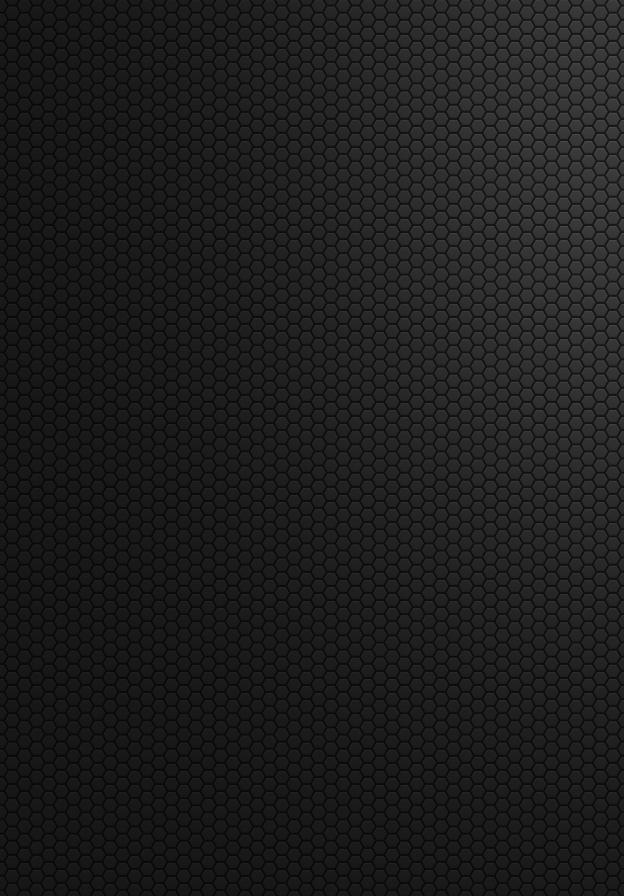
Reproduce this pattern procedurally as a Shadertoy shader.

```glsl
const float ROWS = 63.3;                      // cells down the canvas height
const vec2 LATTICE = vec2(1.7320508, 1.0);    // flat-topped hexagon lattice
const vec2 PHASE = vec2(0.0, 0.1);            // lattice shift, in cells
const float GROOVE = 0.065;                   // half width of the dark gap
const float BEVEL = 0.10;                     // width of the lit rim
const float GROOVE_SHADE = 0.42;
const float RIM_LIGHT = 0.30;
const float RIM_SHADOW = 0.14;
const float FACE_SLOPE = 0.10;
const float CELL_VARIATION = 0.03;
const vec3 DARK = vec3(0.089);
const vec3 GLOW = vec3(0.138);
const vec2 GLOW_CENTRE = vec2(1.05, 0.85);
const float GLOW_FALLOFF = 3.0;

float hash(vec2 p) {
    return fract(sin(dot(p, vec2(12.9898, 78.233))) * 43758.5453);
}

// Offset from the nearest cell centre (xy) and that centre (zw)
vec4 hexCell(vec2 p) {
    vec2 centreA = floor(p / LATTICE + 0.5) * LATTICE;
    vec2 centreB = (floor(p / LATTICE) + 0.5) * LATTICE;
    vec2 a = p - centreA;
    vec2 b = p - centreB;
    return dot(a, a) < dot(b, b) ? vec4(a, centreA) : vec4(b, centreB);
}

// Distance to the nearest edge (x) and the upward tilt of that edge (y)
vec2 hexEdge(vec2 q) {
    float flatSide = abs(q.y);
    float slantSide = dot(abs(q), vec2(0.8660254, 0.5));
    float tilt = sign(q.y) * (flatSide > slantSide ? 1.0 : 0.5);
    return vec2(0.5 - max(flatSide, slantSide), tilt);
}

void mainImage(out vec4 fragColor, in vec2 fragCoord) {
    vec2 uv = fragCoord / iResolution.xy;
    float pixel = ROWS / iResolution.y;
    vec4 cell = hexCell(fragCoord * pixel + PHASE);
    vec2 edge = hexEdge(cell.xy);

    // Soft light from the upper right
    vec2 away = uv - GLOW_CENTRE;
    vec3 color = DARK + GLOW * exp(-GLOW_FALLOFF * dot(away, away));

    // Raised face: slight slope, lit upper rim, shaded lower rim
    float rim = 1.0 - smoothstep(GROOVE, GROOVE + BEVEL + pixel * 0.5, edge.x);
    float relief = edge.y > 0.0 ? RIM_LIGHT : RIM_SHADOW;
    float shade = 1.0 + FACE_SLOPE * cell.y + rim * edge.y * relief;
    shade += CELL_VARIATION * (hash(floor(cell.zw * 2.0 + 0.5)) - 0.5);

    // Dark gap between the cells
    float face = smoothstep(GROOVE - pixel * 0.5, GROOVE + pixel * 0.5, edge.x);
    fragColor = vec4(color * mix(GROOVE_SHADE, shade, face), 1.0);
}
```
